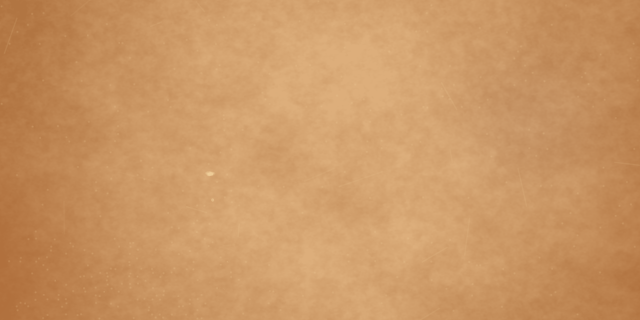
Reproduce this texture procedurally as a Shadertoy shader.

```glsl
// Aged tan parchment: soft cloudy mottling, dark warm borders, fine grain, pale flecks and hairline scratches.

const vec3 UMBER = vec3(0.715, 0.485, 0.285);
const vec3 SAND  = vec3(0.846, 0.658, 0.458);
const vec3 RUST  = vec3(0.690, 0.410, 0.210);
const vec3 CREAM = vec3(0.960, 0.840, 0.630);

vec3 hash3(vec2 cell) {
    vec3 q = fract(cell.xyx * vec3(0.1031, 0.1030, 0.0973));
    q += dot(q, q.yxz + 33.33);
    return fract((q.xxy + q.yzz) * q.zyx);
}

// Cellular noise: random cell values blended by distance to their points.
float softCells(vec2 p) {
    vec2 cell = floor(p), local = fract(p);
    float sum = 0.0, total = 0.0;
    for (int y = -1; y <= 1; y++)
    for (int x = -1; x <= 1; x++) {
        vec2 offset = vec2(x, y);
        vec3 h = hash3(cell + offset + 200.0);
        vec2 d = offset + 0.2 + 0.6 * h.xy - local;
        float w = pow(max(1.44 - dot(d, d), 0.0), 3.0);
        sum += w * h.z;
        total += w;
    }
    return sum / total - 0.5;
}

float clouds(vec2 p, int octaves, float gain) {
    float sum = 0.0, amp = 1.0;
    for (int i = 0; i < octaves; i++) {
        sum += amp * softCells(p);
        p = mat2(1.6, 1.2, -1.2, 1.6) * p + 17.3;
        amp *= gain;
    }
    return sum;
}

// Gaussian patch with separate width and height.
float patchAt(vec2 p, vec2 center, vec2 size) {
    vec2 d = (p - center) / size;
    return exp(-dot(d, d));
}

float segmentDistance(vec2 p, vec2 a, vec2 b) {
    vec2 pa = p - a, ba = b - a;
    return length(pa - ba * clamp(dot(pa, ba) / dot(ba, ba), 0.0, 1.0));
}

// Sparse round specks, one candidate per grid cell.
float flecks(vec2 p, float scale, float density, float blur) {
    vec2 cell = floor(p * scale);
    vec3 h = hash3(cell + 71.0);
    float d = length(fract(p * scale) - 0.3 - 0.4 * h.xy) / scale;
    float radius = 0.22 / scale;
    return step(h.z, density) * (1.0 - smoothstep(radius - blur, radius + blur, d));
}

float scratches(vec2 p, float blur) {
    float sum = 0.0;
    for (int i = 0; i < 22; i++) {
        vec3 h = hash3(vec2(float(i), 5.0));
        vec3 k = hash3(vec2(float(i), 9.0));
        vec2 start = h.xy * vec2(2.0, 1.0);
        float angle = 6.2832 * h.z;
        vec2 reach = mix(0.03, 0.15, k.x) * vec2(cos(angle), sin(angle));
        float d = segmentDistance(p, start, start + reach);
        sum += k.y * (1.0 - smoothstep(0.0, 0.0012 + blur, d));
    }
    return sum;
}

// Small torn chip with a ragged outline.
float chip(vec2 p, vec2 center, vec2 size, float blur) {
    float ragged = 0.6 * softCells(p * 140.0);
    float d = (length((p - center) / size) - 1.0 + ragged) * size.y;
    return 1.0 - smoothstep(-blur, blur, d);
}

void mainImage(out vec4 fragColor, in vec2 fragCoord) {
    vec2 p = fragCoord / iResolution.y;
    p.x *= 2.0 * iResolution.y / iResolution.x;
    float blur = 1.0 / iResolution.y;

    // Broad light and worn borders
    float side = pow(abs(p.x - 1.06), 1.8);
    float tone = 0.96 - 0.82 * side - 0.65 * pow(p.y - 0.53, 2.0);
    float smudge = patchAt(p, vec2(1.66, 0.63), vec2(0.24, 0.22));
    tone += 0.10 * patchAt(p, vec2(1.10, 0.64), vec2(0.35, 0.25));
    tone += 0.13 * patchAt(p, vec2(0.32, 0.42), vec2(0.22, 0.28));
    tone -= 0.19 * smudge + 0.10 * patchAt(p, vec2(0.78, 0.56), vec2(0.20, 0.10));

    // Mottling and grain
    tone += 0.34 * clouds(p * vec2(3.2, 4.2) + 3.0, 4, 0.62);
    tone += 0.20 * clouds(p * vec2(38.0, 46.0), 3, 0.75);
    vec3 color = mix(UMBER, SAND, clamp(tone, -0.15, 1.15));

    // Reddened corners and the greyer stain
    float rust = patchAt(p, vec2(-0.05, 0.12), vec2(0.30, 0.40))
               + 0.5 * patchAt(p, vec2(2.08, 0.15), vec2(0.25, 0.45));
    color = mix(color, RUST, 0.40 * rust);
    color += smudge * vec3(-0.012, -0.004, 0.012);

    // Pale wear
    float worn = patchAt(p, vec2(0.38, 0.05), vec2(0.30, 0.14));
    float pale = 0.20 * flecks(p, 85.0, 0.02 + 0.16 * worn, blur);
    pale += 0.12 * scratches(p, blur);
    pale += 0.80 * chip(p, vec2(0.657, 0.457), vec2(0.012, 0.006), blur);
    pale += 0.45 * chip(p, vec2(0.664, 0.375), vec2(0.004, 0.005), blur);
    color = mix(color, CREAM, min(pale, 0.85));

    fragColor = vec4(color, 1.0);
}
```
